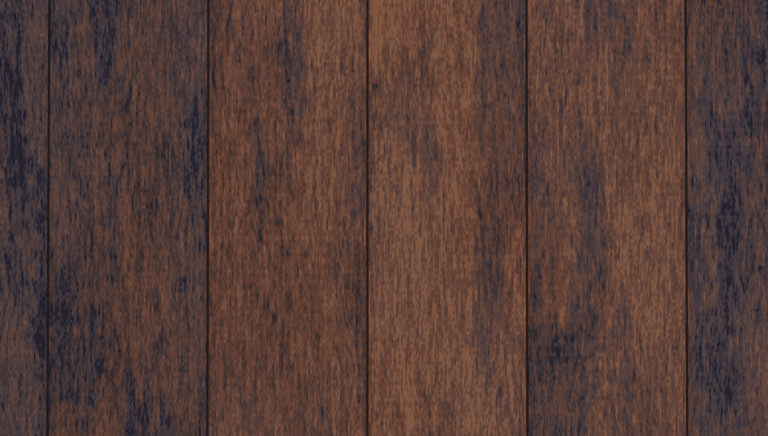
Give the GLSL for this texture, as a WebGL 2 fragment shader.

```glsl
#version 300 es
precision highp float;

uniform vec2 u_resolution;
out vec4 fragColor;

const float PLANK_WIDTH = 0.2077;
const float FIRST_SEAM = 0.063;
const vec3 INK = vec3(0.14, 0.13, 0.18);
const vec3 SLATE = vec3(0.255, 0.22, 0.245);
const vec3 UMBER = vec3(0.27, 0.195, 0.175);
const vec3 ROSE = vec3(0.355, 0.265, 0.245);
const vec3 BROWN = vec3(0.385, 0.25, 0.205);
const vec3 TAN = vec3(0.50, 0.34, 0.26);
const vec3 SEAM = vec3(0.11, 0.09, 0.105);

float hash(vec2 p) {
    return fract(sin(dot(p, vec2(127.1, 311.7))) * 43758.5453);
}

float noise(vec2 p) {
    vec2 i = floor(p);
    vec2 f = fract(p);
    f = f * f * (3.0 - 2.0 * f);
    return mix(mix(hash(i), hash(i + vec2(1, 0)), f.x),
               mix(hash(i + vec2(0, 1)), hash(i + vec2(1, 1)), f.x), f.y);
}

float fbm(vec2 p) {
    float sum = 0.0;
    float gain = 0.5;
    for (int i = 0; i < 4; i++) {
        sum += gain * noise(p);
        p = p * 2.03 + 17.3;
        gain *= 0.5;
    }
    return sum / 0.9375;
}

// Long thin fibres, grainy speckle and short dark pores
float fibres(vec2 p, vec2 seed) {
    float coarse = noise(p * vec2(140.0, 9.0) + seed) - 0.5;
    float fine = noise(p * vec2(390.0, 48.0) + seed) - 0.5;
    float speckle = noise(p * vec2(500.0, 230.0) + seed) - 0.5;
    float pores = smoothstep(0.68, 0.92, noise(p * vec2(340.0, 75.0) - seed));
    return 0.14 * coarse + 0.36 * fine + 0.34 * speckle - 0.20 * pores;
}

// Arched growth rings, drawn as contours of a warped height field
float growthRings(vec2 p, float across, vec2 seed) {
    float warp = fbm(p * vec2(13.0, 3.0) + seed);
    float wobble = 0.04 * noise(p * vec2(80.0, 30.0) + seed);
    float field = across * across * 2.2 + p.y * 0.5 + warp * 1.1 + wobble;
    float ring = 0.5 + 0.5 * sin(field * 70.0);
    return pow(ring, 6.0) * smoothstep(0.3, 0.7, noise(p * vec2(22.0, 8.0) - seed));
}

// Tall smoky patches broken into short dashes
float stain(vec2 p, vec2 seed) {
    float patches = fbm(p * vec2(24.0, 4.5) + seed);
    float dashes = noise(p * vec2(210.0, 70.0) + seed) - 0.5;
    return smoothstep(0.50, 0.74, patches + 0.22 * dashes);
}

// Dark core inside a few oval rings
float knot(vec2 p, vec2 centre, float radius) {
    vec2 q = (p - centre) * vec2(1.0, 0.85);
    float d = length(q) / radius + 0.5 * (noise(p * 90.0) - 0.5);
    float rings = 0.5 + 0.5 * cos(d * 8.0);
    return exp(-d * d * 0.8) * mix(0.45, 1.0, rings);
}

// Ramp from dark to light; cool swaps the middle shades for bluer ones
vec3 woodColor(float tone, float cool) {
    vec3 c = mix(INK, mix(UMBER, SLATE, cool), smoothstep(0.0, 0.36, tone));
    c = mix(c, mix(BROWN, ROSE, cool), smoothstep(0.3, 0.66, tone));
    return mix(c, TAN, smoothstep(0.6, 1.0, tone));
}

void main() {
    vec2 p = gl_FragCoord.xy / u_resolution.x;
    float pixel = 1.0 / u_resolution.x;

    // Planks lean apart slightly towards the bottom
    float x = 0.5 + (p.x - 0.5) * (1.0 + 0.01 * (p.y - 0.28));
    float s = (x - FIRST_SEAM) / PLANK_WIDTH;
    float id = floor(s);
    float across = fract(s) - 0.5;
    vec2 seed = vec2(hash(vec2(id, 3.0)), hash(vec2(id, 8.0))) * 60.0;

    // Outer planks are darker and bluer than the middle ones
    float fade = clamp(pow(abs(id - 2.0) / 2.2, 1.6), 0.0, 1.0);
    float tone = 0.79 - 0.31 * fade;
    tone += 0.50 * (fbm(p * vec2(12.0, 2.6) + seed) - 0.5);
    tone += fibres(p, seed);
    tone -= 0.15 * growthRings(p, across, seed);

    // Small knots scattered on every plank, and one large one
    float knots = knot(p, vec2(0.727, 0.112), 0.018);
    for (int i = 0; i < 3; i++) {
        vec2 key = vec2(id, float(i) + 11.0);
        float kx = FIRST_SEAM + (id + 0.15 + 0.7 * hash(key)) * PLANK_WIDTH;
        vec2 centre = vec2(kx, 0.57 * hash(key + 20.0));
        knots += 0.6 * knot(p, centre, mix(0.004, 0.010, hash(key + 40.0)));
    }
    float smoke = stain(p, seed + 9.0) * mix(0.75, 0.95, fade);
    tone -= 0.40 * knots + 0.30 * smoke;

    float cool = 0.15 + 0.45 * fade + 0.65 * smoke + 0.5 * knots;
    cool += 0.8 * (noise(p * vec2(9.0, 4.0) - seed) - 0.5);
    vec3 color = woodColor(clamp(tone, 0.0, 1.0), clamp(cool, 0.0, 1.0));

    // Seams: soft shade, warm worn rim, narrow dark gap
    float edge = (0.5 - abs(across)) * PLANK_WIDTH;
    color *= 1.0 - 0.20 * exp(-edge / 0.004);
    float worn = smoothstep(0.35, 0.8, noise(vec2(id * 7.0, p.y * 25.0)));
    float rim = exp(-pow((edge - 0.003) / 0.0012, 2.0)) * worn;
    color += vec3(0.11, 0.05, 0.02) * rim * (1.0 - 0.6 * fade);
    float gap = 1.0 - smoothstep(0.0011 - pixel * 0.5, 0.0011 + pixel, edge);
    color = mix(color, SEAM, gap * 0.85);

    fragColor = vec4(color, 1.0);
}
```
